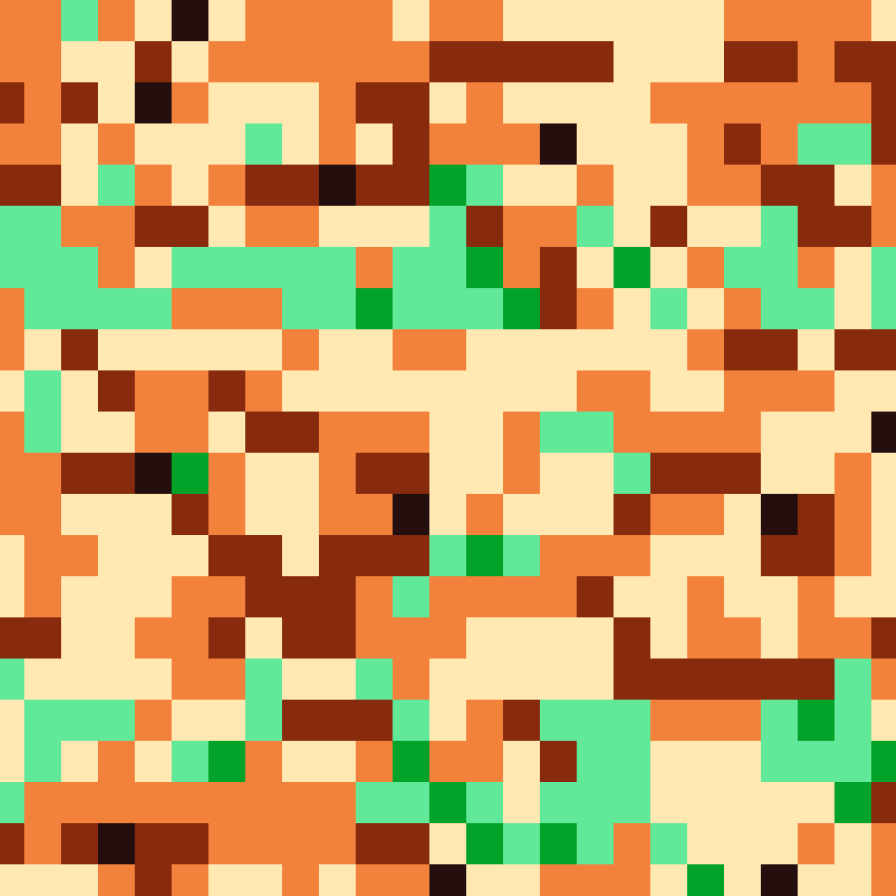
Write a WebGL 2 fragment shader that draws this texture.

```glsl
#version 300 es
precision highp float;
// Coarse mosaic of flat blocks: cream and orange ground, mint drifts, dark brown streaks.

uniform vec2 u_resolution;
out vec4 fragColor;

// Grid
const vec2 CELLS = vec2(24.33, 21.77);     // blocks across and down the canvas
const vec2 GRID_SHIFT = vec2(0.34, 0.0);   // cut of the first column and row

// Palette
const vec3 CREAM  = vec3(1.00, 0.91, 0.70);
const vec3 ORANGE = vec3(0.95, 0.51, 0.23);
const vec3 BROWN  = vec3(0.53, 0.165, 0.055);
const vec3 MINT   = vec3(0.38, 0.91, 0.60);
const vec3 GREEN  = vec3(0.01, 0.64, 0.16);
const vec3 BLACK  = vec3(0.14, 0.06, 0.055);

// Patch frequencies, in noise periods per block
const vec2 GROUND_FREQ = vec2(0.41, 0.47);
const vec2 DRIFT_FREQ  = vec2(0.27, 0.46);
const vec2 STREAK_FREQ = vec2(0.29, 0.77);
const float STREAK_SLANT = 0.12;

// Raggedness of the patches and the levels that set their shares
const float GROUND_JITTER = 1.0;
const float DRIFT_JITTER  = 0.9;
const float STREAK_JITTER = 0.55;
const float GROUND_LEVEL = -0.09;
const float DRIFT_LEVEL  = 1.19;
const float STREAK_LEVEL = 0.78;
const float GREEN_SHARE = 0.17;
const float BLACK_SHARE = 0.11;

// Horizontal belts in which the drifts gather
const float BELT_STRENGTH = 0.8;
const float BELT_ROW = 6.0;
const float BELT_PERIOD = 12.5;

const float TAU = 6.2831853;
const float NOISE_GAIN = 4.64;             // brings the noise to unit deviation

// Integer hash of a lattice point and a layer seed, 0 to 1
float hash(vec2 p, int seed) {
    uvec3 v = uvec3(ivec3(ivec2(p), seed)) * 1664525u + 1013904223u;
    v.x += v.y * v.z; v.y += v.z * v.x; v.z += v.x * v.y;
    v ^= v >> 16u;
    v.x += v.y * v.z; v.y += v.z * v.x; v.z += v.x * v.y;
    return float(v.z >> 8u) / 16777216.0;
}

float cornerSlope(vec2 corner, vec2 offset, int seed) {
    float angle = TAU * hash(corner, seed);
    return dot(vec2(cos(angle), sin(angle)), offset);
}

// Gradient noise with unit deviation
float noise(vec2 p, int seed) {
    vec2 i = floor(p), f = p - i, e = vec2(1.0, 0.0);
    vec2 w = f * f * f * (f * (f * 6.0 - 15.0) + 10.0);
    float low  = mix(cornerSlope(i, f, seed),
                     cornerSlope(i + e.xy, f - e.xy, seed), w.x);
    float high = mix(cornerSlope(i + e.yx, f - e.yx, seed),
                     cornerSlope(i + e.xx, f - e.xx, seed), w.x);
    return NOISE_GAIN * mix(low, high, w.y);
}

// Patch field: smooth noise roughened block by block
float patchField(vec2 cell, vec2 q, float jitter, int seed) {
    return noise(q + 0.37, seed) + jitter * (2.0 * hash(cell, seed + 1) - 1.0);
}

vec3 blockColor(vec2 cell) {
    // Mint drifts with scattered green blocks
    float belt = BELT_STRENGTH * cos(TAU * (cell.y - BELT_ROW) / BELT_PERIOD);
    float drift = belt + patchField(cell, cell * DRIFT_FREQ, DRIFT_JITTER, 11);
    if (drift > DRIFT_LEVEL)
        return hash(cell, 13) < GREEN_SHARE ? GREEN : MINT;

    // Brown streaks, slightly slanted, with scattered black blocks
    vec2 q = cell * STREAK_FREQ - vec2(0.0, STREAK_SLANT * cell.x);
    if (patchField(cell, q, STREAK_JITTER, 21) > STREAK_LEVEL)
        return hash(cell, 23) < BLACK_SHARE ? BLACK : BROWN;

    // Ground
    float ground = patchField(cell, cell * GROUND_FREQ, GROUND_JITTER, 31);
    return ground > GROUND_LEVEL ? CREAM : ORANGE;
}

void main() {
    // Canvas units, rows counted downwards from the top edge
    float side = min(u_resolution.x, u_resolution.y);
    vec2 uv = vec2(gl_FragCoord.x, u_resolution.y - gl_FragCoord.y) / side;
    vec2 p = uv * CELLS + GRID_SHIFT;

    // Blend across the nearest block corner by pixel coverage
    vec2 corner = floor(p + 0.5);
    vec2 cover = clamp((p - corner) * side / CELLS + 0.5, 0.0, 1.0);
    vec3 above = mix(blockColor(corner - 1.0),
                     blockColor(corner - vec2(0.0, 1.0)), cover.x);
    vec3 below = mix(blockColor(corner - vec2(1.0, 0.0)),
                     blockColor(corner), cover.x);
    fragColor = vec4(mix(above, below, cover.y), 1.0);
}
```
